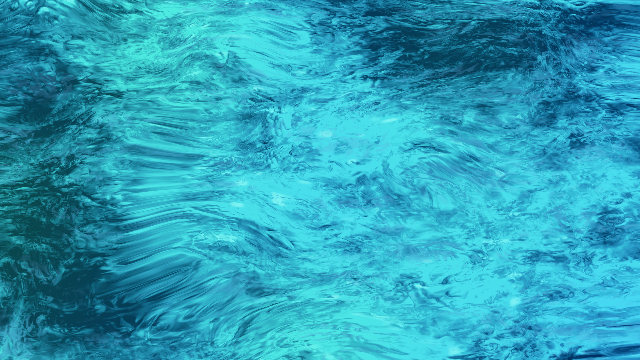
A Shadertoy shader for this texture:

```glsl
// Draws clear turquoise sea water rippling over pale shoals and dark reefs.

const int TONES = 6;
const vec3 SEA[TONES] = vec3[TONES](
    vec3(0.02, 0.24, 0.34), vec3(0.06, 0.40, 0.52), vec3(0.11, 0.52, 0.64),
    vec3(0.17, 0.63, 0.75), vec3(0.20, 0.74, 0.81), vec3(0.29, 0.89, 0.91));
const float LEVEL[TONES] = float[TONES](0.02, 0.10, 0.23, 0.43, 0.67, 0.92);
const vec3 SKY = vec3(0.36, 0.64, 0.84);
const vec3 GLINT = vec3(0.62, 1.0, 0.97);

float hash(vec2 cell) {
    vec3 q = fract(cell.xyx * 0.1031);
    q += dot(q, q.yzx + 33.33);
    return fract((q.x + q.y) * q.z);
}

// Smooth value noise in -1..1
float noise(vec2 p) {
    vec2 i = floor(p), f = fract(p);
    vec2 w = f * f * f * (f * (f * 6.0 - 15.0) + 10.0);
    float low = mix(hash(i), hash(i + vec2(1, 0)), w.x);
    float high = mix(hash(i + vec2(0, 1)), hash(i + vec2(1, 1)), w.x);
    return 2.0 * mix(low, high, w.y) - 1.0;
}

vec2 nextOctave(vec2 p) {
    return mat2(1.6, 1.2, -1.2, 1.6) * p + 11.7;
}

float fbm(vec2 p, int octaves) {
    float sum = 0.0, gain = 0.5;
    for (int i = 0; i < octaves; i++) {
        sum += gain * noise(p);
        p = nextOctave(p);
        gain *= 0.5;
    }
    return sum;
}

// Sharp wave crests, centred near zero
float crests(vec2 p, int octaves) {
    float sum = 0.0, gain = 0.5;
    for (int i = 0; i < octaves; i++) {
        sum += gain * 2.0 * (0.36 - abs(noise(p)));
        p = nextOctave(p);
        gain *= 0.5;
    }
    return sum;
}

vec2 crestSlope(vec2 p, float stepSize) {
    float here = crests(p, 3);
    return vec2(crests(p + vec2(stepSize, 0), 3) - here,
                crests(p + vec2(0, stepSize), 3) - here) / stepSize;
}

float blob(vec2 p, vec2 centre, vec2 radius) {
    vec2 d = (p - centre) / radius;
    return exp(-dot(d, d));
}

// Broad light and dark areas of the sea floor
float seabed(vec2 p) {
    float depth = 2.6 * fbm(p * vec2(2.6, 4.2) + 5.3, 5);
    depth -= 1.8 * blob(p, vec2(0.03, 0.45), vec2(0.28, 0.45));
    depth -= 0.8 * blob(p, vec2(1.42, 0.76), vec2(0.42, 0.22));
    depth -= 0.5 * blob(p, vec2(1.70, 0.10), vec2(0.40, 0.30));
    depth += 1.0 * blob(p, vec2(0.58, 0.68), vec2(0.50, 0.32));
    depth += 0.8 * blob(p, vec2(1.38, 0.34), vec2(0.22, 0.20));
    return depth;
}

vec3 seaColor(float tone) {
    vec3 color = SEA[0];
    for (int i = 1; i < TONES; i++) {
        float blend = clamp((tone - LEVEL[i - 1]) / (LEVEL[i] - LEVEL[i - 1]), 0.0, 1.0);
        color = mix(color, SEA[i], blend);
    }
    return color;
}

void mainImage(out vec4 fragColor, in vec2 fragCoord) {
    vec2 uv = fragCoord / iResolution.y;

    // Perspective: ripples shrink toward the top
    vec2 water = vec2((uv.x - 0.89) * (0.9 + 0.4 * uv.y), uv.y * (0.85 + 0.3 * uv.y));
    vec2 drift = vec2(noise(water * 3.1 + 2.0), noise(water * 3.1 + 19.0));
    vec2 wave = water * vec2(8.0, 20.0) + 1.5 * drift + 40.0;

    // Refraction tears the sea floor along the crests
    vec2 slope = crestSlope(wave, 0.08);
    float light = seabed(uv + slope * vec2(0.026, 0.014));
    light += 1.3 * crests(wave * 1.1 + 7.0, 4);
    light += 1.6 * fbm(wave * 1.6 + 0.5 * slope, 4);
    light += 0.16 * slope.y;
    float tone = 1.0 / (1.0 + exp(-1.7 * light));
    vec3 color = seaColor(tone);

    // Bluer water to the right, greener to the left
    float hue = uv.x / 1.78 - 0.5 + 0.6 * noise(uv * 2.3 + 31.0);
    color += vec3(-0.02, -0.05, 0.04) * hue;

    // Sky reflections and bright glints
    float sheen = smoothstep(0.35, 0.9, noise(wave * vec2(0.9, 1.7) + slope * 0.3 + 63.0));
    color = mix(color, SKY, 0.28 * sheen);
    float sparkle = smoothstep(0.55, 0.9, noise(wave * vec2(1.8, 2.1) + 90.0));
    color = mix(color, GLINT, 0.6 * sparkle * smoothstep(0.75, 0.98, tone));

    fragColor = vec4(clamp(color, 0.0, 1.0), 1.0);
}
```
